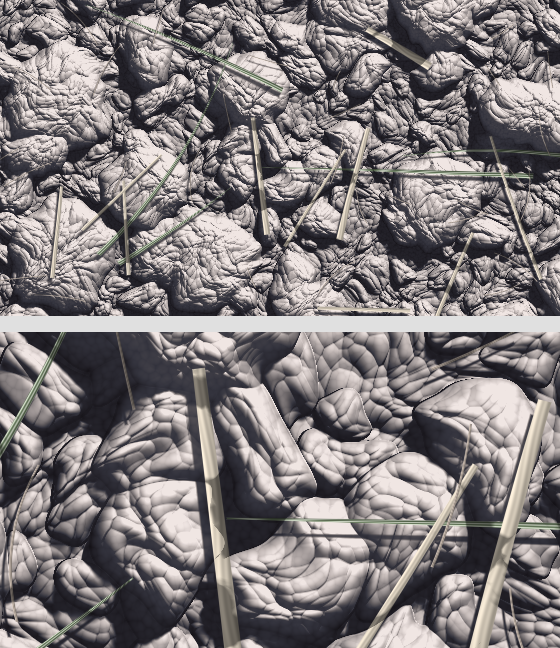
Top, the full canvas; bottom, a detail of the centre.
Reproduce this texture procedurally as a WebGL 2 fragment shader.

```glsl
#version 300 es
precision highp float;
// Dry, crumbly soil in hard low sunlight, strewn with straw, fibres and grass.
// Scattered domes at three scales plus cellular crumbs form a height field,
// which is lit with marched shadows; curved strips are laid over the top.
uniform vec2 u_resolution;
out vec4 fragColor;

const vec2 SUN_DIR = vec2(0.45, 0.893);
const float SUN_SLOPE = 0.70;
const int GRASS_END = 5, STRAW_END = 15, STALK_COUNT = 44;
const vec3 TONES[6] = vec3[6](
  vec3(0.08, 0.07, 0.09), vec3(0.20, 0.20, 0.24), vec3(0.38, 0.36, 0.37),
  vec3(0.58, 0.55, 0.55), vec3(0.76, 0.72, 0.71), vec3(0.94, 0.90, 0.89));

vec3 hash3(vec2 p) {
  vec3 q = fract(vec3(p.xyx) * vec3(0.1031, 0.1030, 0.0973));
  q += dot(q, q.yxz + 33.33);
  return fract((q.xxy + q.yzz) * q.zyx);
}
mat2 rotation(float angle) {
  float c = cos(angle), s = sin(angle);
  return mat2(c, -s, s, c);
}
// Layered sines that break up round outlines
vec2 warp(vec2 p) {
  p += 0.016 * sin(p.yx * 21.0 + 2.0 * sin(p * 13.0 + 1.7));
  return p + 0.005 * sin(p.yx * 67.0 + 2.0 * sin(p * 41.0 + 0.6));
}
// Flat-topped lumps, one possible lump per jittered cell
float clods(vec2 p, float size, float fill) {
  vec2 g = p / size;
  float top = 0.0;
  for (int i = 0; i < 9; i++) {
    vec2 id = floor(g) + vec2(i % 3 - 1, i / 3 - 1);
    vec3 r = hash3(id + 17.0), k = hash3(id + 71.0);
    if (k.z > fill) continue;
    float radius = mix(0.32, 0.56, r.z);
    vec2 d = rotation(k.x * 6.28) * (g - id - 0.15 - 0.7 * r.xy);
    float dist = length(d * vec2(1.0, 1.0 + 0.45 * k.y)) / radius;
    float dome = sqrt(max(0.0, 1.0 - dist * dist * dist));
    top = max(top, dome * radius * mix(0.55, 0.85, k.y));
  }
  return top * size;
}
// Rounded cellular bumps with creases between them
float crumbs(vec2 p) {
  float nearest = 1.0;
  for (int i = 0; i < 9; i++) {
    vec2 id = floor(p) + vec2(i % 3 - 1, i / 3 - 1);
    vec2 d = p - id - hash3(id).xy;
    nearest = min(nearest, dot(d, d));
  }
  return 1.0 - nearest;
}
float soilHeight(vec2 p) {
  vec2 q = warp(p);
  float h = max(clods(q + 2.3, 0.32, 0.65), clods(q + 5.1, 0.16, 0.8));
  h = max(h, clods(q + 9.7, 0.075, 0.85));
  return h + 0.018 * crumbs(q * 24.0) + 0.007 * crumbs(q * 62.0);
}
// Fraction of sunlight that clears the lumps lying towards the sun
float sunlight(vec2 p, float h) {
  float block = 0.0;
  for (int i = 1; i <= 9; i++) {
    float t = 0.16 * pow(float(i) / 9.0, 1.5);
    block = max(block, soilHeight(p + SUN_DIR * t) - h - t * SUN_SLOPE);
  }
  return 1.0 - smoothstep(0.0, 0.010, block);
}
vec3 soilColour(float tone) {
  vec3 c = TONES[0];
  for (int i = 1; i < 6; i++)
    c = mix(c, TONES[i], clamp(tone * 5.0 - float(i - 1), 0.0, 1.0));
  return c;
}
// Curved tapering strip: coverage, position across, position along
vec3 stalk(vec2 p, int index, float aspect, float pixel) {
  vec3 r = hash3(vec2(index, 3)), k = hash3(vec2(index, 29));
  vec4 form = vec4(mix(0.03, 0.09, k.x), 0.0016, 5.0, 0.3); // length, width, bend, taper
  if (index < GRASS_END) form = vec4(mix(0.14, 0.44, k.x), 0.008, 0.9, 0.9);
  else if (index < STRAW_END)
    form = vec4(mix(0.08, 0.30, k.x), mix(0.005, 0.014, k.y * k.y), 0.2, 0.3);
  vec2 q = rotation(r.z * 3.14) * (p - r.xy * vec2(aspect, 1.0));
  q.y -= form.z * (k.z - 0.5) * q.x * q.x;
  float along = q.x / form.x;
  float width = form.y * (1.0 - form.w * clamp(0.5 + 0.5 * along, 0.0, 1.0));
  float edge = max(abs(q.y) - width, abs(q.x) - form.x);
  return vec3(1.0 - smoothstep(-pixel, pixel, edge), q.y / width, along);
}
vec3 stalkColour(int index, vec3 s) {
  float streak = 0.5 + 0.5 * sin(s.y * 7.0 + 3.0 * sin(s.z * 5.0));
  vec3 base = index < STRAW_END ? vec3(1.0, 0.95, 0.87) : vec3(0.84, 0.78, 0.73);
  if (index < GRASS_END) base = mix(vec3(0.48, 0.57, 0.43), vec3(0.83, 0.87, 0.79), streak);
  return base * (0.74 + 0.18 * s.y + 0.12 * streak);
}
void main() {
  vec2 p = gl_FragCoord.xy / u_resolution.y;
  float aspect = u_resolution.x / u_resolution.y, pixel = 0.7 / u_resolution.y;
  // Surface slope and light
  vec2 e = vec2(0.0022, 0.0);
  float h = soilHeight(p), lit = sunlight(p, h);
  vec2 slope = (vec2(soilHeight(p + e.xy), soilHeight(p + e.yx)) - h) / e.x;
  vec3 normal = normalize(vec3(-slope, 1.0));
  // Strips and the shadows they throw
  vec4 litter = vec4(0.0);
  float stalkShade = 0.0;
  for (int i = 0; i < STALK_COUNT; i++) {
    vec3 s = stalk(p, i, aspect, pixel);
    litter = mix(litter, vec4(stalkColour(i, s), 1.0), s.x);
    stalkShade = max(stalkShade, stalk(p + SUN_DIR * 0.018, i, aspect, pixel * 2.0).x);
  }
  // Soil tone: sky light in the hollows, sun on the faces
  float grain = crumbs(p * 130.0) - 0.75;
  float ambient = 0.03 + 0.17 * smoothstep(0.015, 0.10, h) + 0.05 * normal.z;
  float facing = max(dot(normal, normalize(vec3(SUN_DIR, SUN_SLOPE))), 0.0);
  float diffuse = facing * lit * (1.0 - 0.9 * stalkShade);
  vec3 soil = soilColour(ambient + 0.92 * diffuse + grain * (0.06 + 0.12 * diffuse));
  fragColor = vec4(soil * (1.0 - litter.a) + litter.rgb * mix(0.55, 1.0, lit), 1.0);
}
```
